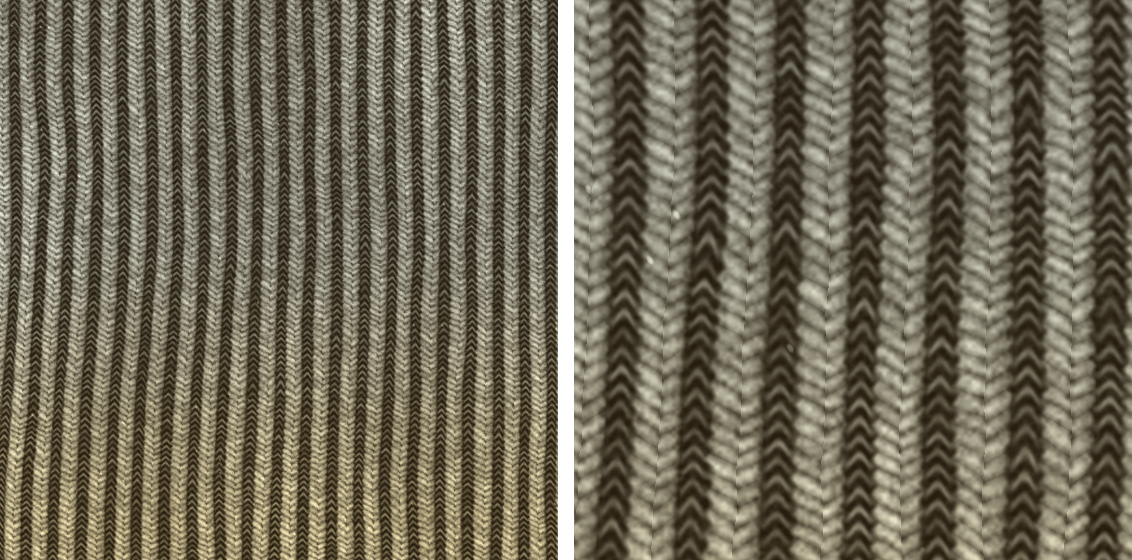
Left: the whole. Right: its middle third, enlarged.
This texture is drawn by a Shadertoy shader. Its source:

```glsl
// Ribbed knit cloth: pale upright ribs of V stitches over dark purl furrows.
// The rib coordinate is bent toward the lower left; cosine stitch profiles,
// side light and layered noise give a tone that is mapped to a khaki ramp.

const float TAU = 6.2831853;
const float RIBS = 20.73;
const float ROWS = 88.0;
const vec3 SHADOW = vec3(0.15, 0.115, 0.06);
const vec3 WOOL = vec3(0.84, 0.83, 0.75);

float hash(vec2 p) {
    return fract(sin(dot(p, vec2(127.1, 311.7))) * 43758.5453);
}

float noise(vec2 p) {
    vec2 i = floor(p), f = fract(p);
    f = f * f * (3.0 - 2.0 * f);
    return mix(mix(hash(i), hash(i + vec2(1, 0)), f.x),
               mix(hash(i + vec2(0, 1)), hash(i + vec2(1, 1)), f.x), f.y);
}

float wave(float phase) {
    return 0.5 + 0.5 * cos(TAU * phase);
}

// Rib coordinate: whole numbers lie on the rib centres.
float ribCoord(vec2 uv) {
    float depth = 1.0 - uv.y;
    float bulge = (depth - 0.33) / 0.2;
    float bend = 0.14 * exp(-bulge * bulge) - 0.62 * smoothstep(0.4, 1.05, depth);
    float u = uv.x * RIBS - (1.0 - uv.x) * bend;
    return u + 0.16 * (noise(vec2(u * 0.7, uv.y * 7.0)) - 0.5);
}

// Two slanted strands per row, meeting in a groove along the rib.
float ribTone(float across, float row, float id) {
    float groove = 0.03 + 0.05 * (noise(vec2(id * 7.3, row * 0.6)) - 0.5);
    float side = across - groove;
    float phase = row - 2.3 * abs(side) + 0.3 * step(0.0, side);
    float strand = pow(wave(phase), 0.7);
    float stitch = hash(vec2(floor(phase + 0.5), id * 2.0 + step(0.0, side)));
    float bend = (across + 0.05) / 0.38;
    float roundness = sqrt(max(1.0 - bend * bend, 0.0));
    float tone = (0.12 + 0.62 * roundness) * mix(0.62, 1.12, strand);
    tone *= 0.86 + 0.28 * stitch;
    float pit = exp(-side * side / 0.0025) * (1.0 - wave(row + 0.15));
    return tone * (1.0 - 0.4 * pit);
}

// Small curved purl bumps across the furrow, darkest next to the ribs.
float furrowTone(float across, float row, float id) {
    float phase = row + 0.28 * cos(TAU * across * 3.0) + 0.4 * across;
    float bump = pow(wave(phase), 1.4);
    float stitch = hash(vec2(floor(phase + 0.5), id + 41.0));
    float open = 1.0 - smoothstep(0.06, 0.24, abs(across - 0.5));
    return 0.03 + (0.1 + 0.26 * open) * bump * (0.6 + 0.7 * stitch);
}

// Sparse pale slubs of loose fibre.
float lint(vec2 p) {
    vec2 cell = floor(p);
    vec2 d = fract(p) - 0.3 - 0.4 * vec2(hash(cell + 3.0), hash(cell + 8.0));
    d.x += 0.4 * d.y;
    float fleck = 1.0 - smoothstep(0.08, 0.24, length(d * vec2(1.3, 0.9)));
    return fleck * step(0.992, hash(cell));
}

void mainImage(out vec4 fragColor, in vec2 fragCoord) {
    vec2 uv = fragCoord / iResolution.xy;
    float u = ribCoord(uv);
    float ribId = floor(u + 0.5);
    float furrowId = floor(u);
    float across = u - ribId;

    // Uneven row spacing, with its own offset on each rib and furrow
    float row = uv.y * ROWS + 0.9 * noise(vec2(u * 0.8, uv.y * 24.0));
    float rib = ribTone(across, row + hash(vec2(ribId, 5.0)), ribId);
    float furrow = furrowTone(u - furrowId, row + hash(vec2(furrowId, 9.0)), furrowId);

    // Ragged rib edge
    float edge = 0.30 + 0.025 * cos(TAU * row) + 0.05 * (noise(vec2(u * 4.0, row)) - 0.5);
    float ribMask = 1.0 - smoothstep(edge - 0.05, edge + 0.06, abs(across));
    float tone = mix(furrow, rib, ribMask);

    // Fibre grain, broad light variation and lint
    float grain = noise(uv * 260.0) + 0.6 * noise(uv * 430.0 + 17.0) - 0.8;
    tone += grain * (0.10 + 0.16 * ribMask);
    tone *= 0.9 + 0.3 * noise(uv * vec2(4.0, 3.0) + 2.0);
    tone += 0.35 * lint(uv * 75.0);

    // Warm below, cooler above
    vec3 tint = mix(vec3(1.05, 1.0, 0.86), vec3(0.98, 1.0, 1.03), smoothstep(0.0, 0.65, uv.y));
    vec3 color = mix(SHADOW, WOOL, clamp(tone, 0.0, 1.15)) * tint;
    fragColor = vec4(clamp(color, 0.0, 1.0), 1.0);
}
```
